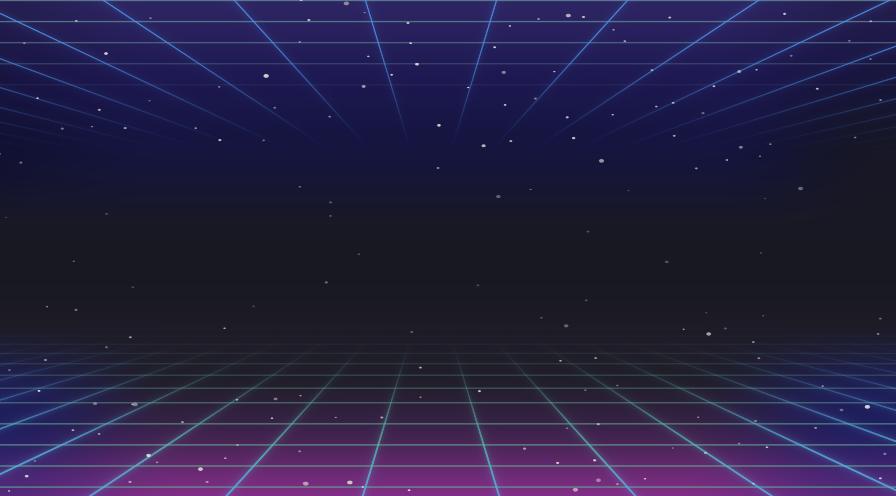
Write a WebGL 1 fragment shader that draws this background.

```glsl
precision highp float;
// Retro night scene: a neon ceiling grid and floor grid recede towards a dark
// middle band, over a violet-blue to magenta gradient with scattered stars.
// Both grids share one perspective formula; stars come from hashed cells.

uniform vec2 u_resolution;

// Layout, in units of canvas height (CENTER_X is a share of the width)
const float CENTER_X = 0.481;
const float FLOOR_HORIZON = 0.455;
const float CEILING_HORIZON = 0.562;
const float RAY_SLOPE = 0.604;      // ray spacing per unit of depth
const float ROW_START = 0.267;      // depth where even rows begin
const float ROW_STEP = 0.0425;
const float ROW_RATIO = 0.89;       // shrink of rows nearer the horizon
const float LINE_HALF = 0.0014;

// Sky colours, top to bottom
const vec3 VIOLET = vec3(0.18, 0.145, 0.39);
const vec3 INDIGO = vec3(0.115, 0.095, 0.32);
const vec3 NAVY = vec3(0.08, 0.08, 0.25);
const vec3 CHARCOAL = vec3(0.095, 0.095, 0.135);
const vec3 DUSK = vec3(0.125, 0.115, 0.16);
const vec3 PLUM = vec3(0.21, 0.13, 0.27);
const vec3 MAGENTA = vec3(0.52, 0.18, 0.54);
const vec3 SIDE_BLUE = vec3(0.11, 0.115, 0.38);
const vec3 SIDE_PURPLE = vec3(0.31, 0.16, 0.48);

// Line and star colours
const vec3 CEILING_RAY = vec3(0.30, 0.58, 0.92);
const vec3 CEILING_ROW = vec3(0.42, 0.62, 0.62);
const vec3 FLOOR_RAY = vec3(0.34, 0.72, 0.66);
const vec3 FLOOR_RAY_BLUE = vec3(0.34, 0.68, 0.86);
const vec3 FLOOR_ROW = vec3(0.38, 0.68, 0.57);
const vec3 STAR = vec3(0.90, 0.89, 0.87);

vec3 hash3(vec2 cell) {
  vec3 q = fract(cell.xyx * vec3(0.1031, 0.1030, 0.0973));
  q += dot(q, q.yzx + 33.33);
  return fract((q.xxy + q.yzz) * q.zyx);
}

// Backdrop: vertical gradient with darker upper sides and blue lower sides
vec3 backdrop(float x, float y) {
  vec3 c = mix(CHARCOAL, NAVY, smoothstep(0.50, 0.73, y));
  c = mix(c, INDIGO, smoothstep(0.70, 0.87, y));
  c = mix(c, VIOLET, smoothstep(0.82, 1.02, y));
  c = mix(c, DUSK, smoothstep(0.45, 0.24, y));
  c = mix(c, PLUM, smoothstep(0.25, 0.13, y));
  c = mix(c, MAGENTA, smoothstep(0.17, -0.03, y));

  float side = abs(x);
  float upper = smoothstep(0.55, 0.70, y);
  c *= 1.0 - 0.22 * upper * smoothstep(0.55, 0.95, side);
  float rightShade = smoothstep(0.60, 0.92, x) * smoothstep(0.90, 0.68, y);
  c = mix(c, CHARCOAL, 0.8 * rightShade * smoothstep(0.45, 0.60, y));
  vec3 corner = mix(SIDE_PURPLE, SIDE_BLUE, smoothstep(-0.02, 0.15, y));
  float lower = smoothstep(0.36, 0.18, y) * smoothstep(0.50, 0.88, side);
  return mix(c, corner, 0.88 * lower);
}

float stroke(float dist, float halfWidth, float px) {
  return 1.0 - smoothstep(halfWidth - 0.6 * px, halfWidth + 0.6 * px, dist);
}

// Distance to the nearest ray fanning out from the vanishing point
float rayDistance(float x, float depth) {
  float u = x / (depth * RAY_SLOPE);
  float across = abs(fract(u) - 0.5) * RAY_SLOPE * depth;
  return across * depth / length(vec2(x, depth));
}

// Distance to the nearest row: even spacing in front, geometric behind
float rowDistance(float depth) {
  float even = (depth - ROW_START) / ROW_STEP;
  float index = log(depth / ROW_START) / log(ROW_RATIO);
  float nearRow = abs(fract(even + 0.5) - 0.5) * ROW_STEP;
  float farRow = abs(depth - ROW_START * pow(ROW_RATIO, floor(index + 0.5)));
  return depth > ROW_START ? nearRow : farRow;
}

// One star per chosen cell, slightly wider than tall
float stars(vec2 p, float cellSize, float chance, float radius, float px) {
  vec2 cell = floor(p / cellSize);
  vec3 h = hash3(cell + cellSize * 700.0);
  vec3 k = hash3(cell + 57.0);
  vec2 offset = p - (cell + 0.15 + 0.7 * h.xy) * cellSize;
  float r = radius * mix(0.65, 1.15, k.x);
  float d = length(offset * vec2(0.78, 1.1));
  float dot_ = 1.0 - smoothstep(r - 0.5 * px, r + 0.7 * px, d);
  return dot_ * step(h.z, chance) * mix(0.45, 1.0, k.y);
}

void main() {
  float px = 1.0 / u_resolution.y;
  vec2 p = gl_FragCoord.xy * px;
  float x = p.x - CENTER_X * u_resolution.x * px;
  vec3 color = backdrop(x, p.y);

  // Ceiling or floor grid, fading out towards its horizon
  bool isFloor = p.y < 0.5;
  float depth = isFloor ? FLOOR_HORIZON - p.y : p.y - CEILING_HORIZON;
  depth = max(depth, 0.02);
  float fade = smoothstep(0.12, 0.40, depth);
  float rowFade = isFloor ? smoothstep(0.10, 0.36, depth) : smoothstep(0.22, 0.42, depth);
  float blueness = max(smoothstep(0.35, 0.80, abs(x)), smoothstep(0.32, 0.46, depth));
  vec3 rayColor = isFloor ? mix(FLOOR_RAY, FLOOR_RAY_BLUE, blueness) : CEILING_RAY;
  vec3 rowColor = isFloor ? FLOOR_ROW : CEILING_ROW;

  float rayDist = rayDistance(x, depth);
  float rayWidth = LINE_HALF * (isFloor ? 0.8 + 0.7 * fade : 1.0);
  float glow = exp(-rayDist / 0.006) * (isFloor ? 0.30 : 0.16);
  color = mix(color, rowColor, 0.68 * rowFade * stroke(rowDistance(depth), LINE_HALF, px));
  color = mix(color, rayColor, fade * max(0.85 * stroke(rayDist, rayWidth, px), glow));

  // Stars, dimmer and rarer in the dark middle band
  float open = smoothstep(0.05, 0.26, abs(p.y - 0.51));
  float light = stars(p, 0.058, mix(0.10, 0.33, open), 0.0019, px);
  light = max(light, stars(p + 0.031, 0.135, mix(0.08, 0.36, open), 0.0036, px));
  color = mix(color, STAR, light * mix(0.40, 0.92, open));

  gl_FragColor = vec4(color, 1.0);
}
```
